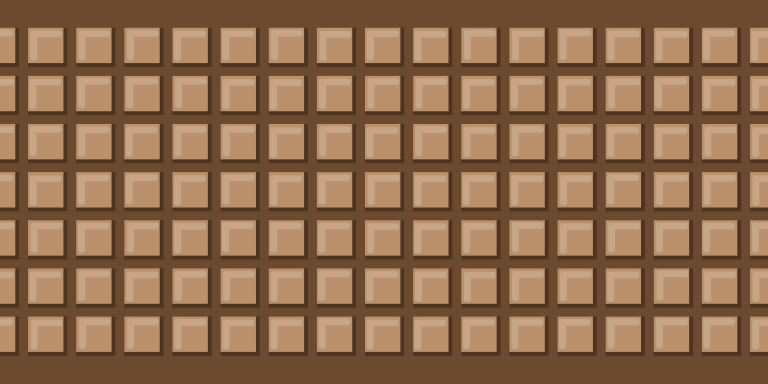
Write a Shadertoy shader that draws this pattern.

```glsl
// A chocolate bar: seven rows of square pieces on a dark slab, each with a
// hard shadow to the lower right and a soft L-shaped gloss at the upper left.
// Pieces repeat by rounding; a hash nudges each gloss slightly.

vec2 hash22(vec2 p) {
    vec3 a = fract(p.xyx * vec3(0.1031, 0.1030, 0.0973));
    a += dot(a, a.yzx + 33.33);
    return fract((a.xx + a.yz) * a.zy);
}

// Signed distance to a rounded box given by two opposite corners.
float boxDistance(vec2 p, vec2 low, vec2 high, float radius) {
    vec2 d = abs(p - 0.5 * (low + high)) - 0.5 * (high - low) + radius;
    return length(max(d, 0.0)) + min(max(d.x, d.y), 0.0) - radius;
}

void mainImage(out vec4 fragColor, in vec2 fragCoord) {
    // Grid space: one unit per piece, y pointing down, origin at the centre.
    float pitch = 0.12535 * iResolution.y;
    vec2 grid = (fragCoord - 0.5 * iResolution.xy) / pitch;
    grid.y = -grid.y;
    vec2 cell = round(grid);
    float pixel = 1.0 / pitch;

    // Piece space: origin at the upper left corner of the piece.
    vec2 p = grid - cell + vec2(0.395, 0.413);
    float inRows = step(abs(cell.y), 3.5);

    float shadow = boxDistance(p, vec2(0.0), vec2(0.815), 0.008);
    float piece = boxDistance(p, vec2(0.0), vec2(0.735), 0.008);

    // Gloss: two rounded bars joined at the corner.
    vec2 g = p - (hash22(cell + 40.0) - 0.5) * 0.03;
    float across = boxDistance(g, vec2(0.042, 0.055), vec2(0.70, 0.195), 0.055);
    float down = boxDistance(g, vec2(0.042, 0.055), vec2(0.185, 0.68), 0.055);
    float gloss = min(across, down);

    // Layers from back to front.
    vec3 colour = vec3(0.42, 0.29, 0.19);
    colour = mix(colour, vec3(0.31, 0.20, 0.13), inRows * clamp(0.5 - shadow / pixel, 0.0, 1.0));
    colour = mix(colour, vec3(0.73, 0.57, 0.42), inRows * clamp(0.5 - piece / pixel, 0.0, 1.0));
    colour = mix(colour, vec3(0.78, 0.65, 0.53), inRows * clamp(0.5 - gloss / pixel, 0.0, 1.0));
    fragColor = vec4(colour, 1.0);
}
```
